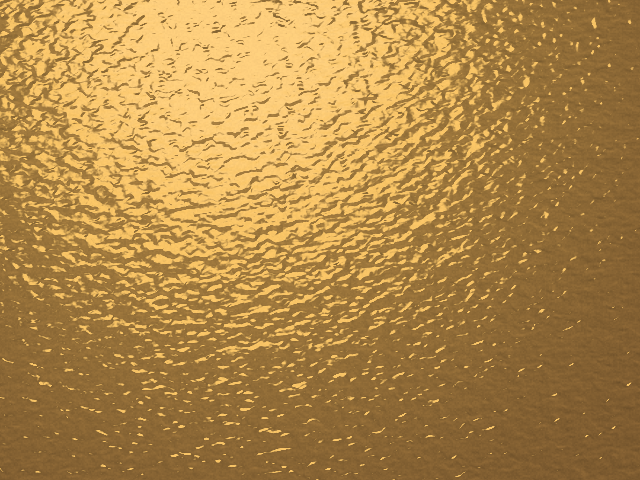
Reproduce this texture procedurally as a WebGL 1 fragment shader.

```glsl
precision highp float;
// Hammered gold foil under a soft lamp near the upper left.
// A noise height field tilts the surface; each point is lit where its slope
// bends the view into the round lamp, giving cracks inside and slivers outside.

uniform vec2 u_resolution;

float hash(vec2 p) {
    return fract(sin(dot(p, vec2(127.1, 311.7))) * 43758.5453);
}

float noise(vec2 p) {
    vec2 i = floor(p);
    vec2 f = fract(p);
    f = f * f * f * (f * (f * 6.0 - 15.0) + 10.0);
    float low = mix(hash(i), hash(i + vec2(1.0, 0.0)), f.x);
    float high = mix(hash(i + vec2(0.0, 1.0)), hash(i + vec2(1.0, 1.0)), f.x);
    return mix(low, high, f.y);
}

mat2 rotation(float angle) {
    float c = cos(angle);
    float s = sin(angle);
    return mat2(c, -s, s, c);
}

// Short wrinkles stretched along a direction that rises to the right
float foilHeight(vec2 p) {
    vec2 q = rotation(0.2) * p;
    q += 0.007 * vec2(noise(p * 66.0), noise(p * 66.0 + 71.0));
    q *= vec2(68.0, 122.0);
    float broad = 1.0 * noise(rotation(0.12) * q * 0.47 + 13.0);
    float wrinkle = noise(q);
    float crumb = 0.24 * noise(rotation(-0.35) * q * 1.9 + 37.0);
    return broad + wrinkle + crumb;
}

vec2 foilSlope(vec2 p) {
    vec2 e = vec2(0.0018, 0.0);
    return vec2(foilHeight(p + e.xy) - foilHeight(p - e.xy),
                foilHeight(p + e.yx) - foilHeight(p - e.yx)) / (2.0 * e.x);
}

void main() {
    vec2 p = gl_FragCoord.xy / u_resolution.y;
    vec2 fromLamp = p - vec2(0.48, 0.91);
    float lampDistance = length(fromLamp);

    vec2 tilt = 0.0040 * foilSlope(p);
    float grain = noise(p * 330.0) - 0.5;
    float speckle = noise(p * 290.0 + 53.0) - 0.5;

    // Reflection of the lamp disc, broken up by the tilt
    float reach = length(fromLamp + tilt) + 0.10 * speckle;
    float lit = 1.0 - smoothstep(0.35, 0.59, reach);

    // Unlit metal: faint relief and a slow fade away from the lamp
    vec3 shade = mix(vec3(0.60, 0.455, 0.23), vec3(0.495, 0.36, 0.188),
                     smoothstep(0.4, 1.2, lampDistance));
    shade *= 1.0 - 0.15 * dot(tilt, vec2(0.5, 0.9)) + 0.09 * grain;

    // Lit metal: paler close to the lamp
    vec3 glow = mix(vec3(0.995, 0.81, 0.49), vec3(0.975, 0.77, 0.40),
                    smoothstep(0.1, 0.5, lampDistance + 0.3 * tilt.y));
    glow *= 1.0 + 0.04 * grain;

    gl_FragColor = vec4(mix(shade, glow, lit), 1.0);
}
```
